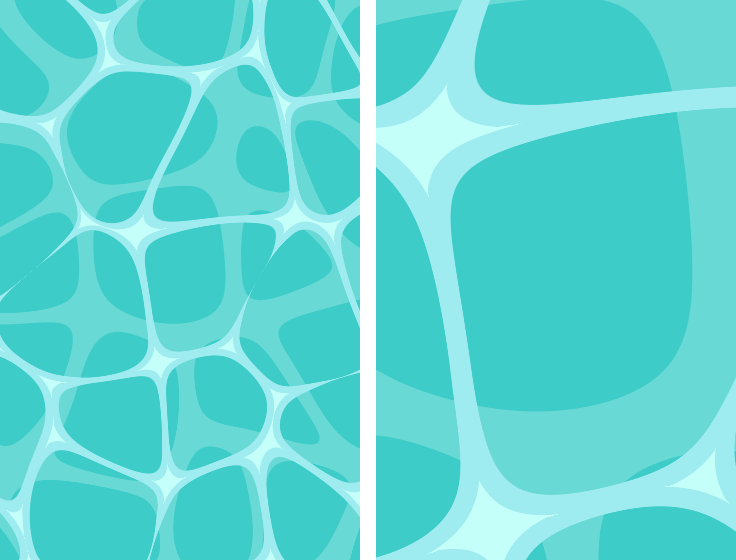
Left, the full canvas; right, a detail of the centre.
This texture is drawn by a WebGL 1 fragment shader. Its source:

```glsl
precision highp float;
// Cartoon pool water: thin bright caustic net over a broad, dimmer net.

uniform vec2 u_resolution;

const vec3 WATER_COLOR = vec3(0.24, 0.80, 0.78);
const vec3 DEEP_COLOR  = vec3(0.41, 0.85, 0.84);
const vec3 LINE_COLOR  = vec3(0.62, 0.92, 0.94);
const vec3 GLINT_COLOR = vec3(0.77, 1.00, 0.98);

// Lengths are fractions of the canvas height.
const float LINE_CELL    = 0.215;
const float LINE_JITTER  = 0.68;
const float LINE_WIDTH   = 0.0058;  // half width
const float LINE_FILLET  = 0.017;   // rounding at the junctions
const float GLINT_DEPTH  = 0.0056;  // larger means smaller glints
const float GAP_DEPTH    = 0.08;    // how readily lines taper and break
const float DEEP_CELL    = 0.225;
const float DEEP_JITTER  = 0.95;
const float DEEP_WIDTH   = 0.012;
const float DEEP_VARY    = 0.016;
const float DEEP_FILLET  = 0.021;
const float WARP_AMOUNT  = 0.055;
const float WARP_FREQ    = 4.5;

vec2 hash2(vec2 p) {
  vec3 q = fract(p.xyx * vec3(0.1031, 0.1030, 0.0973));
  q += dot(q, q.yzx + 33.33);
  return fract((q.xx + q.yz) * q.zy);
}

// Smooth value noise, two channels in 0..1.
vec2 noise2(vec2 p) {
  vec2 cell = floor(p);
  vec2 f = fract(p);
  f = f * f * (3.0 - 2.0 * f);
  vec2 low = mix(hash2(cell), hash2(cell + vec2(1.0, 0.0)), f.x);
  vec2 high = mix(hash2(cell + vec2(0.0, 1.0)), hash2(cell + 1.0), f.x);
  return mix(low, high, f.y);
}

// Jittered site of a cell, on a grid whose odd rows are staggered.
vec2 site(vec2 cell, float jitter, float seed) {
  float stagger = 0.5 * mod(cell.y, 2.0);
  vec2 offset = (hash2(cell + seed) - 0.5) * jitter;
  return cell + vec2(0.25 + stagger, 0.5) + offset;
}

// Distance to the cell borders; negative where borders meet.
float netDistance(vec2 p, float size, float jitter, float fillet, float seed) {
  vec2 q = p / size;
  vec2 base = floor(q);
  vec2 nearest = vec2(0.0);
  float best = 100.0;
  for (int y = -2; y <= 2; y++) {
    for (int x = -2; x <= 2; x++) {
      vec2 r = site(base + vec2(float(x), float(y)), jitter, seed) - q;
      float d = dot(r, r);
      if (d < best) {
        best = d;
        nearest = r;
      }
    }
  }
  // Soft minimum over the bisectors rounds the corners.
  float sum = 0.0;
  for (int y = -2; y <= 2; y++) {
    for (int x = -2; x <= 2; x++) {
      vec2 r = site(base + vec2(float(x), float(y)), jitter, seed) - q;
      vec2 span = r - nearest;
      if (dot(span, span) > 0.0001) {
        float d = dot(0.5 * (r + nearest), normalize(span));
        sum += exp(-d * size / fillet);
      }
    }
  }
  return -fillet * log(max(sum, 0.000001));
}

vec2 warp(vec2 p, float seed) {
  return p + WARP_AMOUNT * (noise2(p * WARP_FREQ + seed) - 0.5);
}

// Coverage of the region where d is below the limit, one pixel soft.
float fill(float d, float limit) {
  float blur = 0.5 / u_resolution.y;
  return 1.0 - smoothstep(limit - blur, limit + blur, d);
}

void main() {
  vec2 p = gl_FragCoord.xy / u_resolution.y;

  // Broad net below
  float deep = netDistance(warp(p, 71.0) + 3.0, DEEP_CELL, DEEP_JITTER, DEEP_FILLET, 57.0);
  float deepWidth = DEEP_WIDTH + DEEP_VARY * (noise2(p * 5.0 + 23.0).x - 0.5);
  vec3 color = mix(WATER_COLOR, DEEP_COLOR, fill(deep, deepWidth));

  // Thin net above, tapering to gaps in places
  float line = netDistance(warp(p, 11.0) + 5.0, LINE_CELL, LINE_JITTER, LINE_FILLET, 19.0);
  float strength = smoothstep(0.1, 0.38, noise2(p * 6.0 + 41.0).y);
  float lineWidth = LINE_WIDTH * mix(-GAP_DEPTH, 1.0, strength);
  color = mix(color, LINE_COLOR, fill(line, lineWidth));

  // Glints at the junctions
  color = mix(color, GLINT_COLOR, fill(line, -GLINT_DEPTH));

  gl_FragColor = vec4(color, 1.0);
}
```
